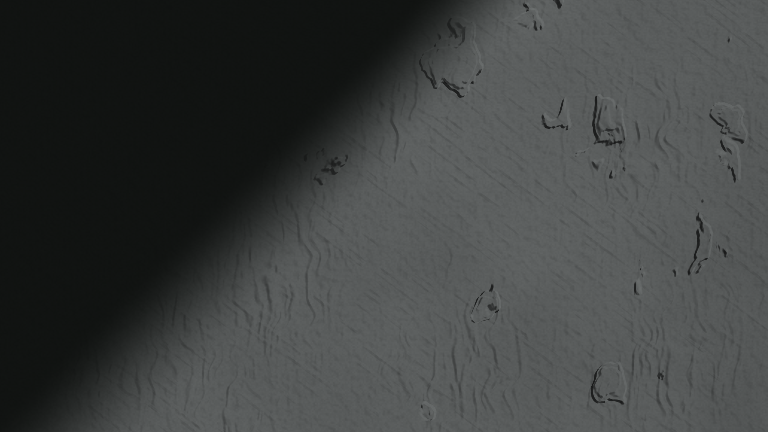
Give the GLSL for this texture, as a Shadertoy shader.

```glsl
// Grey peeling plaster wall in raking light, with a soft diagonal shadow at upper left.
#define LIT_COLOR vec3(0.347, 0.358, 0.357)
#define SHADE_COLOR vec3(0.066, 0.075, 0.069)
#define LIGHT_STEP vec2(0.0052, 0.0044)
#define SHADOW_START -0.04
#define FLAKE_SCALE vec2(15.0, 10.0)
#define FLAKE_DEPTH 1.0
#define STREAK_DEPTH 0.34
#define PIT_DEPTH 0.10
#define GRAIN 0.022

// Plaster zones: centre xy, radii zw, in units of canvas height.
const vec4 FLAKE_ZONES[10] = vec4[10](
    vec4(1.04, 0.87, 0.09, 0.14), vec4(1.24, 0.95, 0.09, 0.08),
    vec4(1.39, 0.62, 0.13, 0.20), vec4(1.71, 0.70, 0.08, 0.21),
    vec4(1.62, 0.37, 0.19, 0.14), vec4(1.42, 0.10, 0.15, 0.10),
    vec4(0.69, 0.62, 0.10, 0.08), vec4(1.035, 0.40, 0.03, 0.04),
    vec4(1.13, 0.28, 0.05, 0.05), vec4(1.00, 0.06, 0.05, 0.06));
const vec4 STREAK_ZONES[8] = vec4[8](
    vec4(0.91, 0.74, 0.09, 0.16), vec4(0.63, 0.38, 0.14, 0.20),
    vec4(0.27, 0.13, 0.16, 0.10), vec4(1.08, 0.15, 0.16, 0.12),
    vec4(0.52, 0.06, 0.10, 0.10), vec4(1.55, 0.14, 0.16, 0.10),
    vec4(1.50, 0.68, 0.08, 0.14), vec4(0.42, 0.28, 0.09, 0.10));

float hash(vec2 p) {
    return fract(sin(dot(p, vec2(127.1, 311.7))) * 43758.5453);
}

float noise(vec2 p) {
    vec2 i = floor(p), f = fract(p);
    f = f * f * (3.0 - 2.0 * f);
    return mix(mix(hash(i), hash(i + vec2(1, 0)), f.x),
               mix(hash(i + vec2(0, 1)), hash(i + vec2(1, 1)), f.x), f.y);
}

float fbm(vec2 p) {
    float sum = 0.0, amp = 0.5;
    for (int i = 0; i < 5; i++) {
        sum += amp * noise(p);
        p = mat2(1.6, 1.2, -1.2, 1.6) * p + 7.3;
        amp *= 0.5;
    }
    return sum;
}

float zoneWeight(vec2 p, vec4 zone) {
    vec2 q = (p - zone.xy) / zone.zw;
    return exp(-dot(q, q));
}

// Relief of the wall: raised flakes, trowel streaks, scratches and pits.
float wallHeight(vec2 p, float flakeZone, float streakZone) {
    vec2 warp = vec2(noise(p * 22.0), noise(p * 22.0 + 31.0)) - 0.5;
    vec2 q = p + 0.035 * warp;

    float crust = fbm(q * FLAKE_SCALE + 3.7);
    float level = mix(0.88, 0.47, flakeZone);
    float flakes = smoothstep(level, level + 0.035, crust)
                 + 0.6 * smoothstep(level + 0.10, level + 0.14, crust);

    float ridge = noise(q * vec2(85.0, 13.0)) * 0.65 + noise(q * vec2(150.0, 40.0)) * 0.35;
    float streaks = smoothstep(0.45, 0.8, ridge) * (streakZone + 0.35 * flakeZone);

    vec2 diagonal = mat2(0.8, 0.6, -0.6, 0.8) * p;
    float scratches = smoothstep(0.72, 0.9, noise(diagonal * vec2(12.0, 130.0)));
    float pits = noise(p * 75.0) + 0.6 * noise(p * 150.0);

    return FLAKE_DEPTH * flakes + STREAK_DEPTH * streaks
         + 0.07 * scratches + PIT_DEPTH * pits;
}

void mainImage(out vec4 fragColor, in vec2 fragCoord) {
    vec2 p = fragCoord / iResolution.y;

    // Where the plaster is damaged.
    float flakeZone = 0.0, streakZone = 0.0;
    for (int i = 0; i < 10; i++) flakeZone = max(flakeZone, zoneWeight(p, FLAKE_ZONES[i]));
    for (int i = 0; i < 8; i++) streakZone = max(streakZone, zoneWeight(p, STREAK_ZONES[i]));

    // Raking light from the upper right: deep shade, faint highlights.
    float slope = wallHeight(p, flakeZone, streakZone)
                - wallHeight(p + LIGHT_STEP, flakeZone, streakZone);
    float shade = exp(-1.1 * max(-slope, 0.0)) + 0.13 * min(max(slope, 0.0), 1.0);

    // Diagonal cast shadow, with a penumbra that widens downward.
    float across = p.x - p.y + 0.02 * (fbm(p * 5.0) - 0.5);
    float penumbra = mix(0.40, 0.30, p.y);
    float light = smoothstep(SHADOW_START, SHADOW_START + penumbra, across);

    // Broad mottling and gentle falloff.
    float mottle = 1.0 + 0.13 * (fbm(p * vec2(4.0, 5.0) + 11.0) - 0.48);
    mottle += 0.04 * zoneWeight(p, vec4(1.25, 0.75, 0.5, 0.5));
    mottle -= 0.05 * smoothstep(1.45, 1.78, p.x) * (1.0 - p.y);

    vec3 color = mix(SHADE_COLOR, LIT_COLOR * mottle, light);
    color *= mix(1.0, shade, 0.25 + 0.75 * light);
    color += GRAIN * (noise(p * 290.0) - 0.5) * (0.3 + 0.7 * light);
    fragColor = vec4(color, 1.0);
}
```
